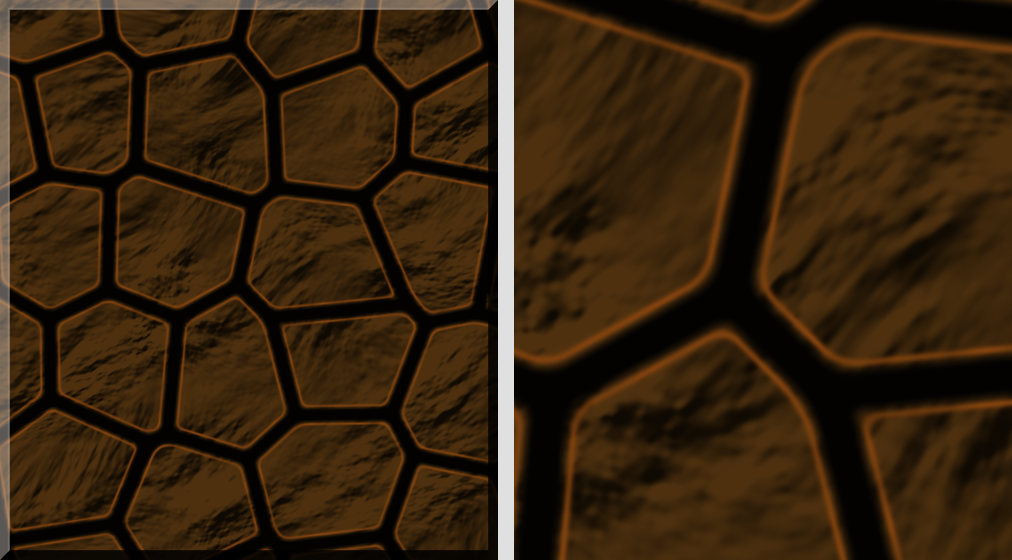
Left, the full canvas; right, a detail of the centre.
Reproduce this texture procedurally as a WebGL 1 fragment shader.

```glsl
precision highp float;
// Cracked brown stone slabs with glowing orange rims, set in a bevelled frame.

uniform vec2 u_resolution;

// Lengths are fractions of the canvas height.
const float CELLS = 4.6;            // slabs per canvas height
const float JITTER = 0.56;          // irregularity of slab centres
const float STAGGER = 0.38;         // sideways shift of every other row
const float CORNER = 0.05;          // corner rounding, in slab units
const float CRACK_CORE = 0.007;
const float CRACK_EDGE = 0.0165;
const float RIM_POS = 0.0162;
const float RIM_WIDTH = 0.0024;
const float ROCK_FREQ = 9.0;
const float ROCK_LEVEL = 0.70;
const float ROCK_RELIEF = 0.07;
const float BEVEL = 0.0175;
const vec2 LIGHT_DIR = vec2(-0.5, 0.866);

const vec3 CRACK_COLOR = vec3(0.012, 0.009, 0.004);
const vec3 ROCK_DARK = vec3(0.055, 0.035, 0.008);
const vec3 ROCK_LIT = vec3(0.305, 0.190, 0.058);
const vec3 RIM_COLOR = vec3(0.52, 0.265, 0.055);
const vec3 BEVEL_LIGHT = vec3(0.92, 0.88, 0.86);

float hash(vec2 p) {
  return fract(sin(dot(p, vec2(127.1, 311.7))) * 43758.5453);
}

float noise(vec2 p) {
  vec2 i = floor(p);
  vec2 f = fract(p);
  f = f * f * (3.0 - 2.0 * f);
  return mix(mix(hash(i), hash(i + vec2(1.0, 0.0)), f.x),
             mix(hash(i + vec2(0.0, 1.0)), hash(i + 1.0), f.x), f.y);
}

// Rock height: layered noise, stretched along the rising diagonal
float rockHeight(vec2 p) {
  vec2 q = vec2(dot(p, vec2(0.84, 0.54)) * 0.72, dot(p, vec2(-0.54, 0.84)) * 1.1);
  q *= ROCK_FREQ;
  q += 0.7 * vec2(noise(q * 0.8 + 7.0), noise(q * 0.8 + 31.0));
  float sum = 0.0;
  float amp = 0.5;
  for (int i = 0; i < 5; i++) {
    sum += amp * noise(q);
    q = mat2(0.94, 0.34, -0.34, 0.94) * q * 2.03 + 17.3;
    amp *= 0.48;
  }
  return sum;
}

vec3 rockColor(vec2 p) {
  vec2 e = LIGHT_DIR * 0.0018;
  float slope = (rockHeight(p - e) - rockHeight(p + e)) / 0.0036;
  float rough = mix(0.45, 1.3, smoothstep(0.25, 0.65, noise(p * 10.0 + 53.0)));
  float light = ROCK_LEVEL + ROCK_RELIEF * rough * slope;
  light += 0.22 * (noise(p * 6.0 + 80.0) - 0.5);
  return mix(ROCK_DARK, ROCK_LIT, smoothstep(-0.15, 1.15, light));
}

vec2 slabCentre(vec2 cell) {
  vec2 r = vec2(hash(cell + 3.7), hash(cell + 41.3));
  return cell + 0.5 + JITTER * (r - 0.5) + vec2(STAGGER * mod(cell.y, 2.0), 0.0);
}

float smoothMin(float a, float b, float k) {
  float h = max(k - abs(a - b), 0.0) / k;
  return min(a, b) - 0.25 * h * h * k;
}

// Distance to the nearest crack centre line, with rounded corners
float crackDistance(vec2 p) {
  vec2 q = p * CELLS;
  vec2 base = floor(q);
  vec2 home = base;
  float nearest = 1e3;
  for (int y = -2; y <= 2; y++) {
    for (int x = -2; x <= 2; x++) {
      vec2 cell = base + vec2(x, y);
      float d = length(slabCentre(cell) - q);
      if (d < nearest) { nearest = d; home = cell; }
    }
  }
  vec2 a = slabCentre(home);
  float edge = 1e3;
  for (int y = -2; y <= 2; y++) {
    for (int x = -2; x <= 2; x++) {
      if (x == 0 && y == 0) continue;
      vec2 b = slabCentre(home + vec2(x, y));
      edge = smoothMin(edge, dot(0.5 * (a + b) - q, normalize(b - a)), CORNER);
    }
  }
  return edge / CELLS;
}

// Lit left and top bands, shadowed right and bottom bands, mitred corners
vec3 addBevel(vec3 color, vec2 p, vec2 size, float px) {
  float lit = min(p.x, size.y - p.y);
  float dark = min(size.x - p.x, p.y);
  float inside = min(lit, dark);
  float band = 1.0 - smoothstep(BEVEL - px, BEVEL + px, inside);
  float isLit = smoothstep(-px, px, dark - lit);
  float lip = 1.0 - smoothstep(0.0, 0.003, abs(inside - BEVEL + 0.002));
  vec3 bright = mix(color, BEVEL_LIGHT, 0.38 + 0.1 * lip);
  return mix(color, mix(color * 0.16, bright, isLit), band);
}

void main() {
  vec2 p = gl_FragCoord.xy / u_resolution.y;
  vec2 size = vec2(u_resolution.x / u_resolution.y, 1.0);
  float d = crackDistance(p);
  vec3 color = mix(CRACK_COLOR, rockColor(p), smoothstep(CRACK_CORE, CRACK_EDGE, d));
  float offset = (d - RIM_POS) / RIM_WIDTH;
  float rim = exp(-offset * offset) * mix(0.55, 1.0, noise(p * 45.0));
  color = mix(color, RIM_COLOR, rim);
  gl_FragColor = vec4(addBevel(color, p, size, 0.7 / u_resolution.y), 1.0);
}
```
